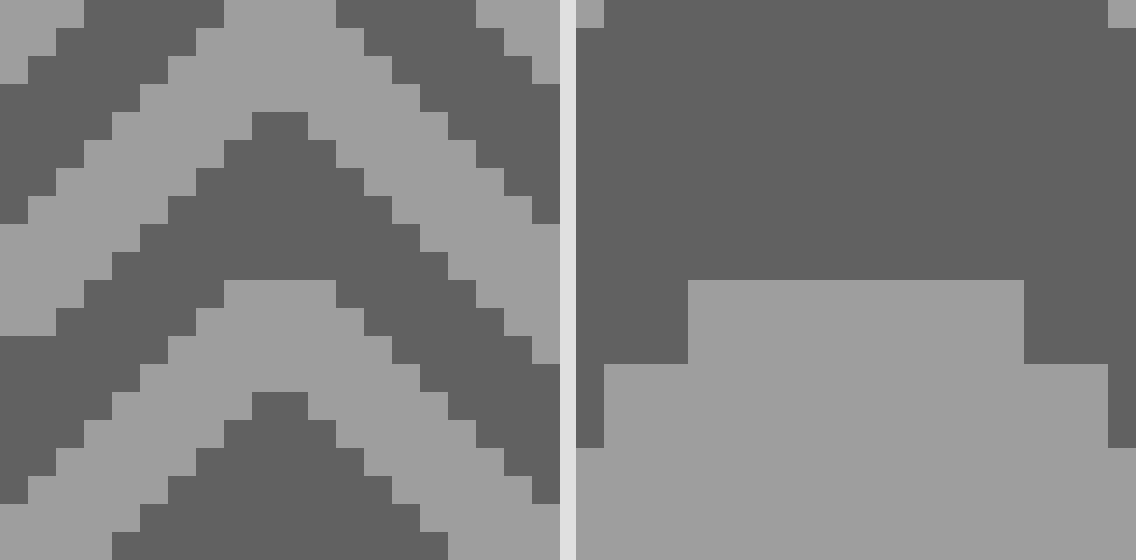
Left, the full canvas; right, a detail of the centre.
Reproduce this pattern procedurally as a WebGL 2 fragment shader.

```glsl
#version 300 es
precision highp float;
// Stepped grey chevrons on a 20 by 20 grid of square cells: one peak across, two down.
// Columns fold about the centre, and a diagonal count modulo 10 picks light or dark.
// Each pixel blends its four nearest cells, which smooths the cell edges.

uniform vec2 u_resolution;
out vec4 fragColor;

const float GRID = 20.0;

// 1.0 for a light cell, 0.0 for a dark one; wraps at the canvas edges
float lightCell(vec2 cell) {
    cell = mod(cell + 0.5, GRID) - 0.5;
    float fold = min(cell.x, GRID - 1.0 - cell.x);
    float light = step(mod(fold - cell.y + 1.5, 10.0), 5.0);

    // Light peaks are flat: their two-cell tip is cut off
    bool cutTip = fold > 8.5 && mod(cell.y + 0.5, 10.0) < 1.0;
    // A single missing cell at the left edge
    bool missingCell = distance(cell, vec2(0.0, 7.0)) < 0.5;
    return cutTip || missingCell ? 0.0 : light;
}

void main() {
    vec2 pixel = GRID / u_resolution;
    vec2 p = gl_FragCoord.xy * pixel - 0.5;
    vec2 cell = floor(p);

    // Coverage of the next cell across and up, over one pixel
    vec2 cover = clamp((fract(p) - 0.5) / pixel + 0.5, 0.0, 1.0);
    float lower = mix(lightCell(cell), lightCell(cell + vec2(1.0, 0.0)), cover.x);
    float upper = mix(lightCell(cell + vec2(0.0, 1.0)), lightCell(cell + 1.0), cover.x);

    vec3 darkGrey = vec3(0.38);
    vec3 lightGrey = vec3(0.62);
    fragColor = vec4(mix(darkGrey, lightGrey, mix(lower, upper, cover.y)), 1.0);
}
```
